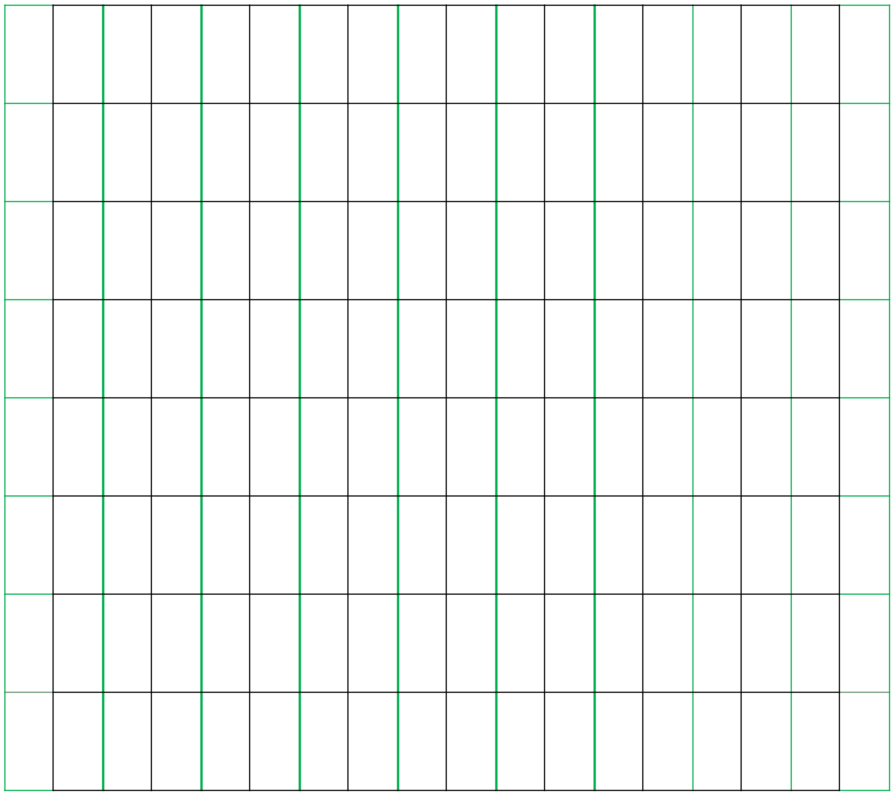
Reproduce this pattern procedurally as a Shadertoy shader.

```glsl
// Ruled grid: black cells halved by green verticals, with green outer margins.
#define CELLS vec2(9.1157, 8.1308)   // canvas size in cells
#define MARGIN vec2(0.0499, 0.0773)  // lower left corner of the grid, in cells
#define COLUMNS 9.0                  // green cells across
#define ROWS 8.0                     // cells down
#define BLACK_SHIFT 0.490            // black verticals relative to green ones
#define THIN 0.0119                  // line widths, in cells
#define THICK 0.0237
#define LAST_THICK 6.0               // green verticals 1 to this one are thick
#define GREEN vec3(0.0, 0.69, 0.31)
#define FADED vec3(0.42, 0.58, 0.45) // duller margin rule above the bottom row

// Integral of a tent filter with a radius of one pixel.
float tent(float x) {
    x = clamp(x, -1.0, 1.0);
    return x - 0.5 * x * abs(x);
}

// Filtered coverage of the interval from a to b.
float span(float x, float a, float b, float pixel) {
    return tent((b - x) / pixel) - tent((a - x) / pixel);
}

float rule(float x, float center, float width, float pixel) {
    return span(x, center - 0.5 * width, center + 0.5 * width, pixel);
}

void mainImage(out vec4 fragColor, in vec2 fragCoord) {
    vec2 pixel = CELLS / iResolution.xy;
    vec2 p = fragCoord * pixel - MARGIN;
    float pad = 0.5 * THIN;

    // Nearest line of each family
    float greenId = clamp(round(p.x), 0.0, COLUMNS);
    float blackId = clamp(round(p.x - BLACK_SHIFT), 0.0, COLUMNS - 1.0);
    float rowId = clamp(round(p.y), 0.0, ROWS);

    // Extents of the whole grid and of its black part
    float tall = span(p.y, -pad, ROWS + pad, pixel.y);
    float wide = span(p.x, -pad, COLUMNS + pad, pixel.x);
    float inner = span(p.x, BLACK_SHIFT - pad, BLACK_SHIFT + COLUMNS - 1.0 + pad, pixel.x);

    // Line coverage
    bool isThick = greenId > 0.5 && greenId < LAST_THICK + 0.5;
    float green = rule(p.x, greenId, isThick ? THICK : THIN, pixel.x) * tall;
    float black = rule(p.x, BLACK_SHIFT + blackId, THIN, pixel.x) * tall;
    float row = rule(p.y, rowId, THIN, pixel.y);

    // Margin rules, green verticals, then black lines on top
    vec3 marginColor = rowId == 1.0 ? FADED : GREEN;
    vec3 color = mix(vec3(1.0), marginColor, row * max(wide - inner, 0.0));
    color = mix(color, GREEN, green);
    color *= (1.0 - black) * (1.0 - row * inner);
    fragColor = vec4(color, 1.0);
}
```
